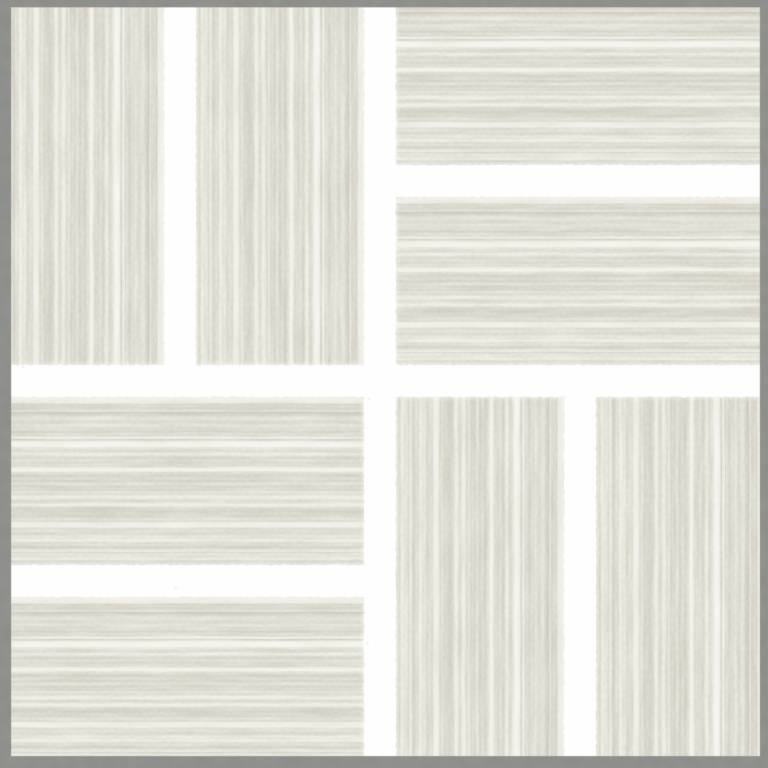
Give the GLSL for this pattern, as a three.js fragment shader.

```glsl
// Basket-weave parquet: square blocks of two streaked planks, turned by a quarter
// from block to block, with white gaps and a thin grey frame. Planks are box
// distances; their grain is gradient noise stretched along each plank.

varying vec2 vUv;

const vec2 CENTRE = vec2(0.4948, 0.5039);   // crossing of the main gaps
const float PITCH = 0.2604;                 // plank width plus gap
const float GAP = 0.16;                     // gap width, in pitches
const vec2 FRAME_LOW = vec2(0.0145, 0.0155);
const vec2 FRAME_HIGH = vec2(0.9895, 0.9905);
const float SOFT = 0.0013;                  // edge smoothing

const vec3 SHADE = vec3(0.815, 0.805, 0.760);
const vec3 CREAM = vec3(0.935, 0.935, 0.900);
const vec3 PALE = vec3(0.965, 0.965, 0.945);
const vec3 WHITE = vec3(0.995);
const vec3 GREY = vec3(0.560, 0.560, 0.550);

vec2 hash2(vec2 p) {
  vec2 k = vec2(dot(p, vec2(127.1, 311.7)), dot(p, vec2(269.5, 183.3)));
  return fract(sin(k) * 43758.55);
}

float cornerSlope(vec2 cell, vec2 offset) {
  float angle = 6.2832 * hash2(cell).x;
  return dot(vec2(cos(angle), sin(angle)), offset);
}

float gradientNoise(vec2 p) {
  vec2 i = floor(p);
  vec2 f = p - i;
  vec2 u = f * f * f * (f * (f * 6.0 - 15.0) + 10.0);
  vec2 e = vec2(1.0, 0.0);
  float low = mix(cornerSlope(i, f), cornerSlope(i + e.xy, f - e.xy), u.x);
  float high = mix(cornerSlope(i + e.yx, f - e.yx), cornerSlope(i + e.xx, f - e.xx), u.x);
  return mix(low, high, u.y);
}

float boxDistance(vec2 p, vec2 halfSize) {
  vec2 d = abs(p) - halfSize;
  return length(max(d, 0.0)) + min(max(d.x, d.y), 0.0);
}

float inside(float distance, float soft) {
  return 1.0 - smoothstep(-soft, soft, distance);
}

float band(float x, float centre, float halfWidth) {
  return 1.0 - smoothstep(0.3 * halfWidth, halfWidth, abs(x - centre));
}

// Streaks shared by all planks, with slight wear that differs by seed.
vec3 plankColour(float along, float across, vec2 seed) {
  vec2 wear = vec2(along, across) + seed * 17.3;
  float t = across + 0.003 * gradientNoise(wear * vec2(3.0, 5.0));

  // Full-length streaks, from broad to fine
  float tone = 0.53;
  tone += 0.65 * gradientNoise(vec2(t * 9.3, 3.0));
  tone += 0.85 * gradientNoise(vec2(t * 23.7, 11.0));
  tone += 0.65 * gradientNoise(vec2(t * 43.1, 29.0));

  // Broken fibres and cloudy wear
  tone += 0.28 * gradientNoise(wear * vec2(5.0, 38.0));
  tone += 0.18 * gradientNoise(wear * vec2(42.0, 58.0));
  tone += 0.16 * gradientNoise(wear * vec2(2.0, 4.0));
  vec3 colour = mix(SHADE, CREAM, clamp(tone, 0.0, 1.0));

  // Pale scratches and the two broad pale lines
  float scratch = 0.6 * smoothstep(0.18, 0.38, gradientNoise(vec2(t * 31.0, 47.0)));
  float lines = max(band(t, 0.72, 0.026), 0.8 * band(t, 0.24, 0.024));
  lines = max(lines, 0.6 * band(t, 0.975, 0.02));
  float fade = 0.85 + 0.4 * gradientNoise(wear * vec2(4.0, 9.0));
  return mix(colour, PALE, clamp(max(scratch, lines) * fade, 0.0, 1.0));
}

// Sparse faint dust marks, one at most per grid cell.
float dust(vec2 uv) {
  vec2 grid = uv * 14.0;
  vec2 cell = floor(grid);
  vec2 spot = 0.2 + 0.6 * hash2(cell + 5.0);
  float present = step(0.8, hash2(cell + 31.0).x);
  return present * inside(length(grid - cell - spot) - 0.02, 0.025);
}

void main() {
  // Blocks of two planks; every other block is turned
  vec2 p = (vUv - CENTRE) / PITCH;
  vec2 block = floor(p * 0.5);
  vec2 q = p - 2.0 * block;
  bool upright = mod(block.x + block.y, 2.0) > 0.5;
  vec2 local = upright ? q.yx : q;
  float plank = floor(local.y);
  local.y -= plank;

  // Plank outline with a slightly rough edge
  vec2 halfSize = vec2(1.0, 0.5) - 0.5 * GAP;
  float edge = boxDistance(local - vec2(1.0, 0.5), halfSize);
  edge += 0.006 * gradientNoise(vUv * 160.0);
  float across = (local.y - 0.5 * GAP) / (1.0 - GAP);
  vec3 wood = plankColour(local.x, across, block * 2.0 + plank);
  wood = mix(wood, PALE, 0.4 * smoothstep(-0.025, 0.0, edge));

  vec3 ground = WHITE - 0.06 * dust(vUv);
  vec3 colour = mix(ground, wood, inside(edge, SOFT / PITCH));

  // Grey frame
  vec2 middle = 0.5 * (FRAME_LOW + FRAME_HIGH);
  float opening = boxDistance(vUv - middle, 0.5 * (FRAME_HIGH - FRAME_LOW));
  vec3 frame = GREY + 0.02 * gradientNoise(vUv * 60.0);
  gl_FragColor = vec4(mix(frame, colour, inside(opening, SOFT)), 1.0);
}
```
